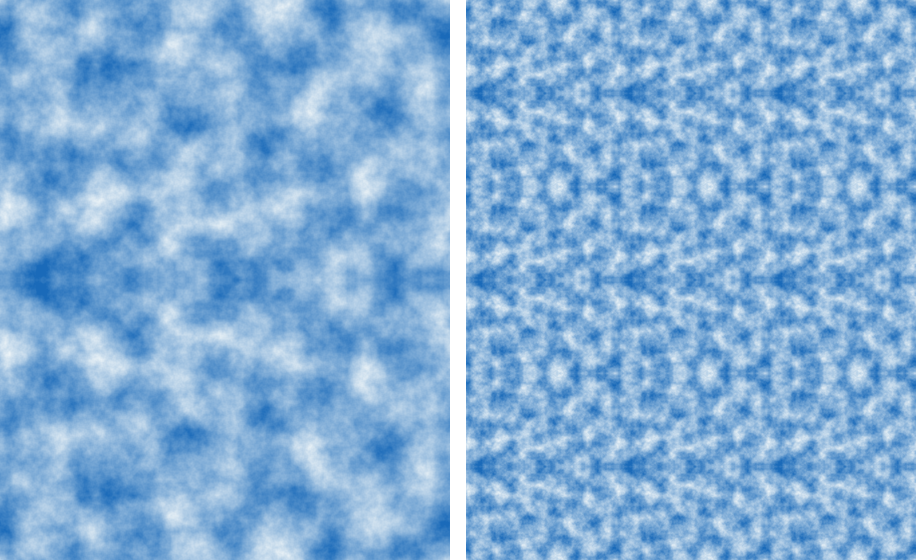
Left, the tile; right, the same tile 3 across and 3 down.
Reproduce this texture procedurally as a WebGL 1 fragment shader.

```glsl
precision highp float;

uniform vec2 u_resolution;

#define BASE_CELLS 7.0
#define OCTAVES 6
#define GAIN 0.58
#define CONTRAST 0.61
#define MIDTONE 0.465
#define DEEP_BLUE vec3(0.10, 0.415, 0.725)
#define CLOUD_WHITE vec3(0.98, 0.99, 0.985)

float hash(vec2 cell, float seed) {
  vec3 q = fract(vec3(cell.xyx + seed * 17.3) * vec3(0.1031, 0.1030, 0.0973));
  q += dot(q, q.yzx + 33.33);
  return fract((q.x + q.y) * q.z);
}

// Slope contribution of one lattice corner; columns wrap after "period" cells.
float corner(vec2 cell, vec2 offset, float period, float seed) {
  cell.x = mod(cell.x, period);
  float angle = 6.28318 * hash(cell, seed);
  return dot(vec2(cos(angle), sin(angle)), offset);
}

float gradientNoise(vec2 p, float period, float seed) {
  vec2 cell = floor(p);
  vec2 f = p - cell;
  vec2 w = f * f * f * (f * (f * 6.0 - 15.0) + 10.0);
  vec2 right = vec2(1.0, 0.0);
  vec2 up = vec2(0.0, 1.0);
  float low = mix(corner(cell, f, period, seed),
                  corner(cell + right, f - right, period, seed), w.x);
  float high = mix(corner(cell + up, f - up, period, seed),
                   corner(cell + 1.0, f - 1.0, period, seed), w.x);
  return mix(low, high, w.y);
}

// Octaves of noise, each shifted so that their lattices do not line up.
float clouds(vec2 p) {
  float sum = 0.0;
  float amplitude = 1.0;
  float cells = BASE_CELLS;
  for (int i = 0; i < OCTAVES; i++) {
    float seed = float(i) + 1.0;
    vec2 shift = fract(seed * vec2(0.618, 0.377));
    sum += amplitude * gradientNoise(p * cells + shift, cells, seed);
    amplitude *= GAIN;
    cells *= 2.0;
  }
  return sum;
}

void main() {
  vec2 uv = gl_FragCoord.xy / u_resolution;

  // Mirror about the horizontal midline, which also joins top and bottom.
  float aspect = u_resolution.y / u_resolution.x;
  vec2 p = vec2(uv.x, abs(uv.y - 0.5) * aspect);

  float tone = clamp(MIDTONE + CONTRAST * clouds(p), 0.0, 1.0);
  gl_FragColor = vec4(mix(DEEP_BLUE, CLOUD_WHITE, tone), 1.0);
}
```
